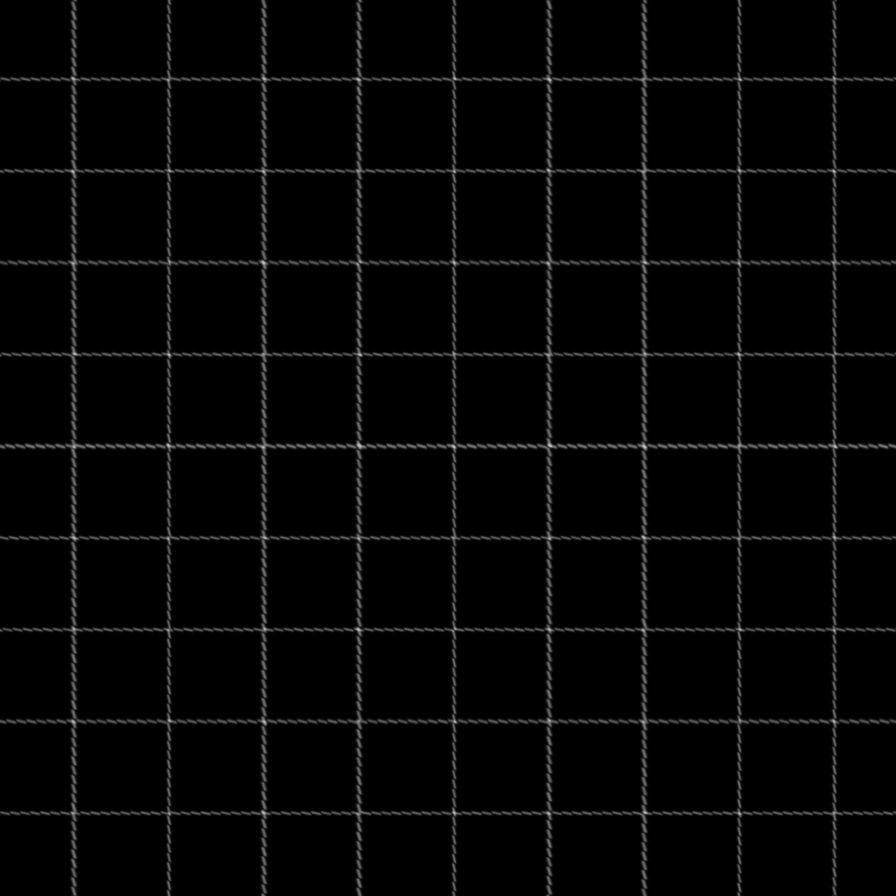
Reproduce this pattern procedurally as a WebGL 2 fragment shader.

```glsl
#version 300 es
precision highp float;
// Black cloth ruled by a 9 by 9 grid of thin twisted grey threads.

uniform vec2 u_resolution;
out vec4 fragColor;

// One twisted thread: short slanted strands laid end to end.
// along, across: canvas units; halfWidth: strand softness; pitch: strand length.
float thread(float along, float across, float halfWidth, float pitch, float seed) {
    float turn = along / pitch + seed * 0.37;
    float strand = floor(turn);
    float blur = 0.35 / min(u_resolution.x, u_resolution.y);
    float width = sqrt(halfWidth * halfWidth + blur * blur);
    float light = 0.0;
    // Neighbouring strands overlap slightly at their tips.
    for (int k = -1; k <= 1; k++) {
        float id = strand + float(k);
        float t = turn - id - 0.5;
        float offset = across + t * halfWidth * 1.5;
        float body = 1.0 - smoothstep(0.3, 0.68, abs(t));
        float wear = 0.92 + 0.05 * sin(id * 2.3 + seed) + 0.04 * sin(id * 5.1 - seed * 3.0);
        light = max(light, wear * body * exp(-offset * offset / (width * width)));
    }
    return light;
}

void main() {
    vec2 uv = gl_FragCoord.xy / u_resolution;

    // Nearest thread in each direction and the signed distance to it.
    vec2 period = vec2(0.1061, 0.1024);
    vec2 cell = (uv - vec2(0.0825, 0.0924)) / period;
    vec2 index = floor(cell + 0.5);
    vec2 across = (cell - index) * period;

    // Every third upright is finer, as is the last one.
    float fine = (mod(index.x, 3.0) == 1.0 || index.x > 7.5) ? 1.0 : 0.0;
    float upright = thread(uv.y, across.x, mix(0.0021, 0.0016, fine), 0.0104, index.x)
                  * mix(0.46, 0.43, fine);

    // The middle level is heavier; two others are wide but dim.
    float heavy = index.y == 4.0 ? 1.0 : 0.0;
    float dim = mod(index.y, 5.0) == 1.0 ? 1.0 : 0.0;
    float level = thread(uv.x, across.y, 0.0015 + 0.0004 * heavy + 0.0003 * dim, 0.0112, index.y)
                * (0.44 + 0.09 * heavy - 0.03 * dim);

    // Crossings add up to small bright knots.
    float grey = min(upright + level * 0.9, 0.72);
    fragColor = vec4(vec3(grey), 1.0);
}
```
